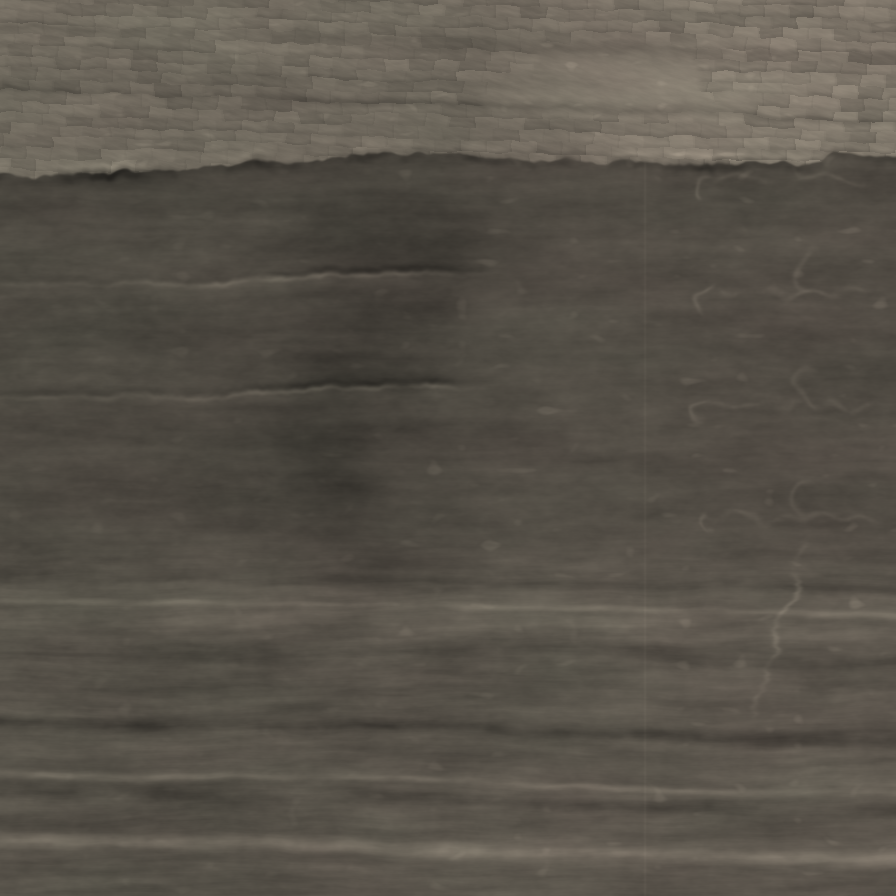
This texture is drawn by a WebGL 1 fragment shader. Its source:

```glsl
precision highp float;
uniform vec2 u_resolution;

const vec3 OLIVE = vec3(1.0, 0.96, 0.85);
const vec3 UMBER = vec3(1.0, 0.915, 0.83);

float hash(vec2 p) {
  vec3 q = fract(vec3(p.xyx) * 0.1031);
  q += dot(q, q.yzx + 33.33);
  return fract((q.x + q.y) * q.z);
}

vec2 gradient(vec2 cell) {
  float angle = 6.2832 * hash(cell);
  return vec2(cos(angle), sin(angle));
}

// Gradient noise, roughly -0.7 to 0.7
float noise(vec2 p) {
  vec2 i = floor(p), f = fract(p);
  vec2 u = f * f * f * (f * (f * 6.0 - 15.0) + 10.0);
  vec2 e = vec2(1.0, 0.0);
  float a = dot(gradient(i), f);
  float b = dot(gradient(i + e.xy), f - e.xy);
  float c = dot(gradient(i + e.yx), f - e.yx);
  float d = dot(gradient(i + e.xx), f - e.xx);
  return mix(mix(a, b, u.x), mix(c, d, u.x), u.y);
}

float fbm(vec2 p) {
  float sum = 0.0, amp = 1.0;
  for (int i = 0; i < 4; i++) {
    sum += amp * noise(p);
    p = p * 2.03 + 17.3;
    amp *= 0.55;
  }
  return sum;
}

float ridge(float dist, float width) {
  float t = dist / width;
  return exp(-t * t);
}

float span(float x, float from, float to, float soft) {
  return smoothstep(from - soft, from + soft, x) * (1.0 - smoothstep(to - soft, to + soft, x));
}

// Short arc facing left
float hook(vec2 d, float radius, float width) {
  return ridge(length(d) - radius, width) * smoothstep(0.3, -0.6, d.x / radius);
}

// Sparse pale flecks
float flecks(vec2 p) {
  return smoothstep(0.36, 0.6, noise(p));
}

// Small offset blocks with a dim lower edge
float blocks(vec2 p, vec2 size) {
  float row = floor(p.y / size.y);
  vec2 q = vec2(p.x / size.x + hash(vec2(row, 3.0)), p.y / size.y);
  vec2 f = fract(q);
  float tone = hash(floor(q) + 40.0) - 0.5;
  float joint = smoothstep(0.55, 0.95, f.y) + 0.5 * smoothstep(0.88, 0.97, f.x);
  return tone - 0.45 * joint + 0.2;
}

float upperTone(vec2 p) {
  vec2 q = vec2(p.x, p.y - 0.035 * p.x + 0.005 * noise(p * vec2(9.0, 20.0)));
  q += 0.004 * vec2(noise(p * 60.0), noise(p * 50.0 + 9.0));
  float right = smoothstep(0.5, 0.85, p.x);
  float bare = span(p.x + 0.1 * noise(p * 22.0), 0.57, 0.8, 0.02) * span(p.y, 0.045, 0.13, 0.01);
  float scratch = fbm(vec2(p.x * 40.0, (p.y - 0.25 * p.x) * 150.0));
  float bands = fbm(vec2(q.x * 2.0, q.y * 30.0 + 5.0));
  float tone = 0.427 + 0.06 * right + 0.05 * bands + 0.028 * scratch + 0.025 * bare;
  tone += (0.06 + 0.03 * right) * (1.0 - bare) * blocks(q, vec2(0.028, 0.0125));
  tone += 0.05 * flecks(p * vec2(40.0, 90.0));
  return tone - 0.05 * ridge(q.y - 0.03, 0.006) - 0.05 * ridge(q.y - 0.098, 0.006);
}

float lowerTone(vec2 p) {
  float v = p.y + 0.009 * noise(vec2(p.x * 3.0, p.y * 5.0)) + 0.003 * noise(p * vec2(17.0, 30.0));
  float strata = smoothstep(0.57, 0.68, v);
  float broad = fbm(vec2(p.x * 2.6, v * 20.0));
  float fine = fbm(vec2(p.x * 6.0 + 8.0, v * 75.0));
  float mottled = fbm(p * vec2(15.0, 32.0));
  float grain = fbm(p * vec2(55.0, 110.0) + 3.0);
  float tone = 0.298 + 0.042 * strata + 0.022 * smoothstep(0.4, 0.75, p.x);
  tone += mix(0.04, 0.052, strata) * broad + mix(0.018, 0.04, strata) * fine;
  tone += 0.026 * mottled + 0.015 * grain + 0.05 * flecks(p * vec2(32.0, 60.0)) * (0.4 + p.x);

  // Soft diagonal shadow
  float axis = 0.43 - 0.25 * max(p.y - 0.3, 0.0);
  float shade = ridge(p.x - axis + 0.09 * noise(p * 7.0), 0.085) * span(p.y, 0.2, 0.6, 0.06);
  tone -= 0.05 * shade;

  // Pale seams repeated down the middle
  float seamY = p.y + 0.012 * smoothstep(0.22, 0.4, p.x) + 0.005 * fbm(vec2(p.x * 16.0, 2.0));
  float band = span(p.y, 0.28, 0.46, 0.01);
  float offset = mod(seamY - 0.255, 0.126) - 0.063;
  float reach = span(p.x, 0.0, 0.53, 0.03) * (0.45 + 0.55 * ridge(p.x - 0.36, 0.13));
  reach *= band * (0.9 + noise(p * vec2(30.0, 9.0)));
  tone += reach * (0.085 * ridge(offset, 0.003) + 0.035 * ridge(offset - 0.007, 0.009));
  tone -= 0.045 * reach * ridge(offset + 0.006, 0.004);

  // Broken pale and dark strata
  float broken = max(0.0, 0.8 + 0.9 * fbm(vec2(p.x * 9.0, v * 14.0)));
  float w = v - 0.022 * p.x;
  tone += broken * (0.12 * ridge(w - 0.935, 0.008) + 0.085 * ridge(w - 0.861, 0.004));
  tone += broken * (0.07 * ridge(w - 0.668, 0.004) + 0.05 * ridge(w - 0.69, 0.012));
  tone -= broken * (0.085 * ridge(w - 0.803, 0.008) + 0.075 * ridge(w - 0.88, 0.009));
  tone -= 0.045 * broken * (ridge(w - 0.64, 0.007) + ridge(w - 0.72, 0.012));

  // Curled marks, scratch and faint upright joint
  vec2 curl = vec2(p.x, mod(p.y - 0.145, 0.126) - 0.063) + 0.018 * vec2(noise(p * 24.0), noise(p * 31.0));
  float curls = hook(curl - vec2(0.79, 0.0), 0.011, 0.003) + 0.7 * hook(curl - vec2(0.91, -0.03), 0.022, 0.004);
  curls += span(p.x, 0.79, 0.98, 0.02) * ridge(curl.y + 0.008, 0.004) * (0.5 + fbm(p * 20.0));
  tone += 0.06 * curls * span(p.y, 0.19, 0.59, 0.02);
  float scratchX = 0.9 - 0.3 * (p.y - 0.6) + 0.014 * fbm(vec2(p.y * 28.0, 4.0));
  tone += 0.1 * ridge(p.x - scratchX, 0.004) * span(p.y, 0.61, 0.79, 0.02) * max(0.0, 0.5 + 1.4 * noise(p * 30.0));
  return tone + 0.02 * ridge(p.x - 0.72, 0.0015);
}

void main() {
  vec2 uv = gl_FragCoord.xy / u_resolution;
  vec2 p = vec2(uv.x, 1.0 - uv.y);
  float edge = 0.194 - 0.02 * smoothstep(0.08, 0.46, p.x) + 0.011 * smoothstep(0.5, 0.8, p.x);
  edge += 0.009 * fbm(vec2(p.x * 14.0, 1.5)) - 0.014 * smoothstep(0.91, 0.94, p.x);
  float depth = p.y - edge + 0.004 * noise(p * 60.0);
  float tone = mix(upperTone(p), lowerTone(p), smoothstep(-0.002, 0.002, depth));

  // Ragged lip and its shadow
  float ragged = max(0.0, 0.5 + 1.2 * fbm(vec2(p.x * 11.0, 7.5)));
  tone += 0.07 * ragged * ridge(depth + 0.008, 0.005);
  tone -= (0.02 + 0.1 * ragged) * ridge(depth - 0.003, 0.006);

  float warmth = 0.45 + 0.45 * fbm(p * vec2(4.0, 11.0)) + 0.35 * (p.x - 0.5);
  gl_FragColor = vec4(tone * mix(OLIVE, UMBER, clamp(warmth, 0.0, 1.0)), 1.0);
}
```
